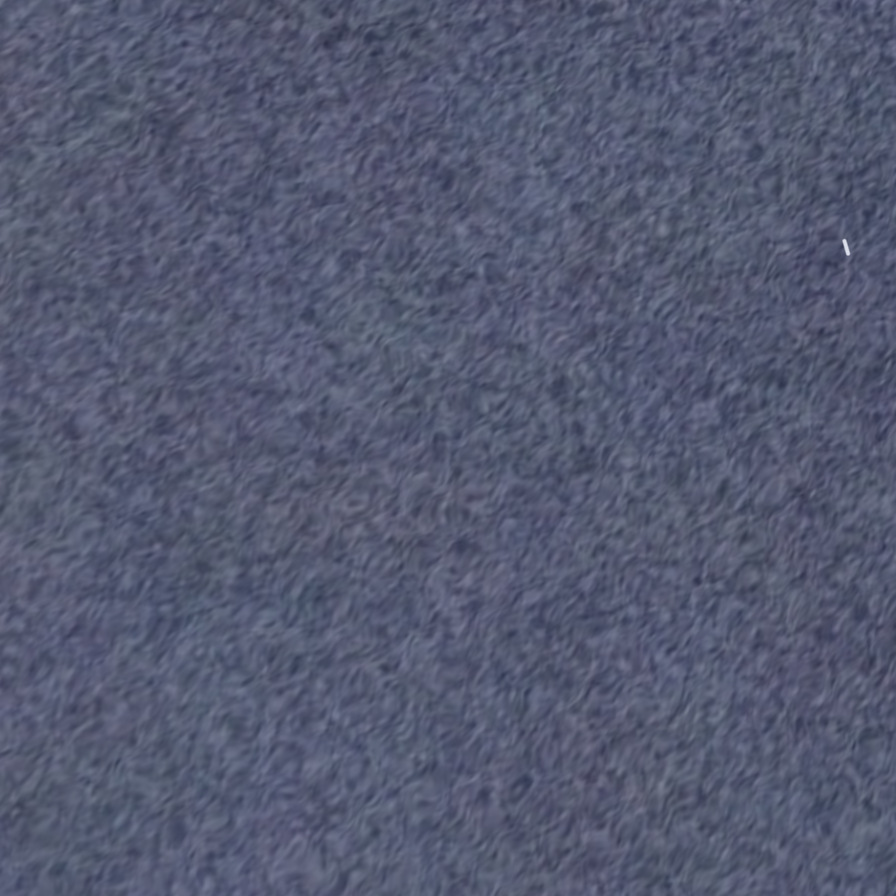
Reproduce this texture procedurally as a WebGL 2 fragment shader.

```glsl
#version 300 es
precision highp float;

// Blue-grey felt: short slanted fibres made from stretched value noise,
// laid in crossing directions over soft mottling, a faint colour drift
// and a gentle fall of light. One pale fleck of lint lies near the right edge.

uniform vec2 u_resolution;
out vec4 fragColor;

const vec3 FELT_COLOR = vec3(0.332, 0.352, 0.443);
const vec3 LINT_COLOR = vec3(0.86, 0.87, 0.92);

// Integer hash of a lattice cell, from 0 to 1
float hash(vec2 cell, uint seed) {
    uvec2 k = uvec2(ivec2(cell) + 4096);
    uint h = k.x * 1597334677u ^ k.y * 3812015801u ^ seed * 2798796413u;
    h = (h ^ (h >> 16)) * 2146121005u;
    h = (h ^ (h >> 15)) * 2221713035u;
    return float((h ^ (h >> 16)) >> 8) / 16777215.0;
}

// Smooth value noise, from -1 to 1
float noise(vec2 p, uint seed) {
    vec2 i = floor(p), f = fract(p);
    f = f * f * (3.0 - 2.0 * f);
    float low = mix(hash(i, seed), hash(i + vec2(1, 0), seed), f.x);
    float high = mix(hash(i + vec2(0, 1), seed), hash(i + vec2(1, 1), seed), f.x);
    return 2.0 * mix(low, high, f.y) - 1.0;
}

// Sum of octaves, each turned to hide the lattice
float fbm(vec2 p, uint seed) {
    float sum = 0.0, weight = 0.6;
    for (uint i = 0u; i < 4u; i++) {
        sum += weight * noise(p, seed + i);
        p = mat2(1.6, 1.2, -1.2, 1.6) * p + 3.7;
        weight *= 0.6;
    }
    return sum;
}

// Noise drawn out along one direction; density counts cells along and across
float fibres(vec2 p, float angle, vec2 density, uint seed) {
    vec2 along = vec2(cos(angle), sin(angle));
    vec2 across = vec2(-along.y, along.x);
    return noise(vec2(dot(p, along), dot(p, across)) * density, seed);
}

// Crossing layers of fibres that lean up to the right
float feltGrain(vec2 p) {
    vec2 bend = vec2(noise(p * 34.0, 11u), noise(p * 34.0, 12u));
    p += 0.005 * bend;
    float grain = 0.62 * fibres(p, 0.88, vec2(74.0, 158.0), 21u);
    grain += 0.40 * fibres(p, 0.50, vec2(82.0, 176.0), 22u);
    grain += 0.36 * fibres(p, 1.22, vec2(90.0, 186.0), 23u);
    grain += 0.22 * fibres(p, 0.75, vec2(150.0, 250.0), 24u);
    return grain;
}

float segmentDistance(vec2 p, vec2 a, vec2 b) {
    vec2 ab = b - a;
    return length(p - a - ab * clamp(dot(p - a, ab) / dot(ab, ab), 0.0, 1.0));
}

void main() {
    float shortSide = min(u_resolution.x, u_resolution.y);
    vec2 uv = gl_FragCoord.xy / shortSide;
    float pixel = 1.0 / shortSide;

    // Fibres grow finer and crisper toward the upper right
    vec2 receding = uv + 0.17 * uv * uv;
    float crispness = mix(0.86, 1.16, clamp(0.5 * (uv.x + uv.y), 0.0, 1.0));
    float light = 0.100 * crispness * feltGrain(receding);

    // Clumps, broad mottling and fall of light
    light += 0.022 * fbm(receding * 26.0, 31u);
    light += 0.020 * fbm(uv * 5.0, 41u);
    light += 0.018 * (0.5 - uv.x) + 0.012 * (0.5 - uv.y);

    // Drift between violet, green and deeper blue
    float violet = fbm(uv * 9.0, 51u) + 0.6 * noise(receding * 60.0, 55u);
    float blue = fbm(uv * 7.0, 61u) + 0.6 * noise(receding * 52.0, 65u);
    vec3 color = FELT_COLOR + light * vec3(1.0, 1.0, 0.98);
    color += 0.009 * violet * vec3(1.0, -0.8, 0.5);
    color += 0.012 * blue * vec3(-0.5, -0.2, 1.0);

    // Fleck of lint
    float lint = segmentDistance(uv, vec2(0.9425, 0.731), vec2(0.9465, 0.717));
    float edge = max(pixel, 0.0012);
    color = mix(color, LINT_COLOR, 1.0 - smoothstep(0.0022 - edge, 0.0022 + edge, lint));

    fragColor = vec4(clamp(color, 0.0, 1.0), 1.0);
}
```
